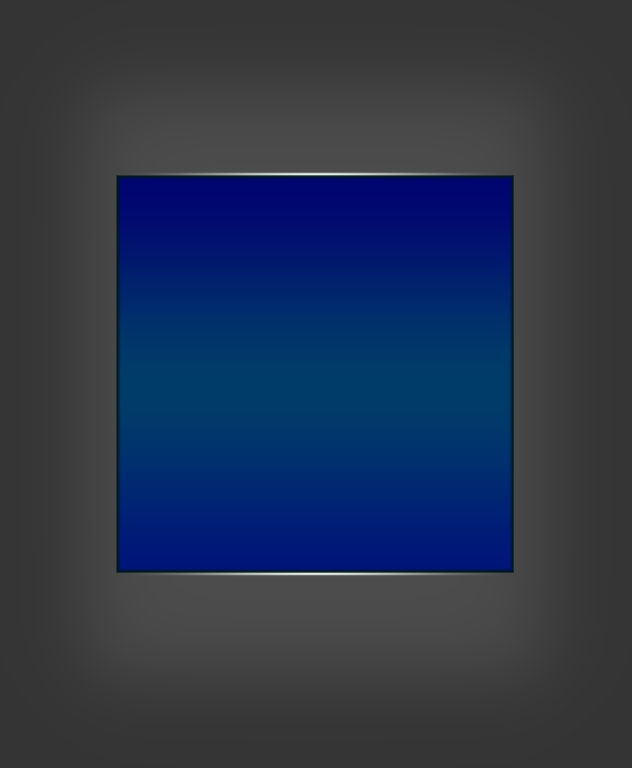
Reproduce this background procedurally as a WebGL 2 fragment shader.

```glsl
#version 300 es
precision highp float;
// Draws a glossy blue square panel with lit edges over a soft grey halo.
uniform vec2 u_resolution;
out vec4 fragColor;

const vec3 WALL = vec3(0.204);
const vec3 HALO = vec3(0.300);
const vec3 PANEL_TOP = vec3(0.0, 0.02, 0.44);
const vec3 PANEL_MIDDLE = vec3(0.0, 0.235, 0.41);
const vec3 PANEL_BOTTOM = vec3(0.0, 0.075, 0.48);
const vec3 RIM = vec3(0.0, 0.09, 0.11);
const vec3 GLINT = vec3(0.95, 1.0, 0.97);

// Signed distance to an axis-aligned box.
float boxDistance(vec2 p, vec2 halfSize) {
    vec2 d = abs(p) - halfSize;
    return length(max(d, 0.0)) + min(max(d.x, d.y), 0.0);
}

// Box blurred by a near-Gaussian kernel of the given spread.
float blurredBox(vec2 p, vec2 halfSize, float spread) {
    vec2 s = 1.0 / (1.0 + exp(-1.7 * (halfSize - abs(p)) / spread));
    return s.x * s.y;
}

// Three-stop vertical gradient, with t running from bottom to top.
vec3 panelColor(float t, float middle) {
    vec3 lower = mix(PANEL_BOTTOM, PANEL_MIDDLE, smoothstep(-0.06, middle, t));
    vec3 upper = mix(PANEL_MIDDLE, PANEL_TOP, smoothstep(middle, 1.0, t));
    return t < middle ? lower : upper;
}

// Thin horizontal line pair that fades away from the centre.
float edgeGlint(vec2 p, vec2 halfSize, float thickness) {
    float line = exp(-pow((abs(p.y) - halfSize.y) / thickness, 2.0));
    float fade = 1.0 - smoothstep(0.0, 1.0, abs(p.x) / halfSize.x);
    return line * fade;
}

void main() {
    // Coordinates in canvas heights, measured from the panel centre.
    vec2 uv = gl_FragCoord.xy / u_resolution.y;
    float aspect = u_resolution.x / u_resolution.y;
    vec2 p = uv - vec2(0.4985 * aspect, 0.513);
    vec2 halfSize = vec2(0.2585);
    float pixel = 1.0 / u_resolution.y;

    // Wall and halo
    float halo = blurredBox(p + vec2(0.0, 0.011), vec2(0.300, 0.381), 0.052);
    vec3 color = mix(WALL, HALO, halo);

    // Panel with a dark soft rim
    float d = boxDistance(p, halfSize);
    float t = p.y / (2.0 * halfSize.y) + 0.5;
    vec3 panel = mix(panelColor(t, 0.47), RIM, smoothstep(-0.0065, 0.0, d));
    color = mix(color, panel, 1.0 - smoothstep(-0.5 * pixel, 0.5 * pixel, d));

    // Bright top and bottom edges
    float glint = edgeGlint(p, halfSize + vec2(0.0, 0.0018), 0.0016);
    color = mix(color, GLINT, glint);

    fragColor = vec4(color, 1.0);
}
```
